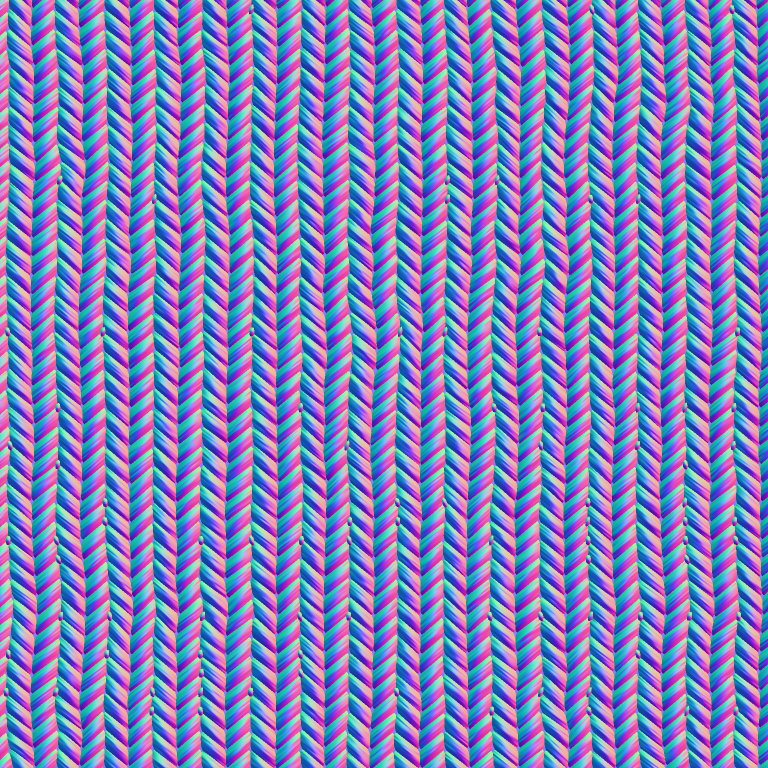
Give the GLSL for this texture map, as a Shadertoy shader.

```glsl
// Tangent-space normal map of knitted fabric: columns of V stitches in fibrous yarn.

const vec2 STITCHES = vec2(15.87, 40.5);          // wales across, rows down
const float ROW_PITCH = STITCHES.x / STITCHES.y;  // row height in wale widths
const float WALE_OFFSET = 0.2;
const vec2 LEG_RADIUS = vec2(0.262, 0.265);       // half width, half height
const float LEG_SHEAR = 0.82;                     // rise over run
const vec2 CURL_RADIUS = vec2(0.05, 0.09);
const vec2 STEEPNESS = vec2(2.8, 3.3);            // sideways and across the yarn

float hash(vec2 p) {
    vec3 q = fract(vec3(p.xyx) * 0.1031);
    q += dot(q, q.yzx + 33.33);
    return fract((q.x + q.y) * q.z);
}

float noise(vec2 p) {
    vec2 cell = floor(p);
    vec2 f = fract(p);
    f = f * f * (3.0 - 2.0 * f);
    float low = mix(hash(cell), hash(cell + vec2(1, 0)), f.x);
    float high = mix(hash(cell + vec2(0, 1)), hash(cell + vec2(1, 1)), f.x);
    return mix(low, high, f.y);
}

// Position inside a slanted piece of yarn, scaled to its radii.
vec2 yarnCoord(vec2 delta, float shear, vec2 radius) {
    return vec2(delta.x, delta.y - shear * delta.x) / radius;
}

// Round across with blunt tips; positive inside the yarn.
float yarnHeight(vec2 local) {
    float along = local.x * local.x;
    return 1.0 - along * along - local.y * local.y;
}

// Normal of a yarn dome with fine fibres following its slant.
vec3 yarnNormal(vec2 local, float shear, float seed, float fibre) {
    float height = sqrt(max(yarnHeight(local), 0.0));
    vec2 grain = vec2(local.x * 1.1 + seed * 57.0, local.y * 6.5 + seed * 91.0);
    float across = local.y + (noise(grain) - 0.5) * fibre;
    vec2 slope = across * STEEPNESS.y * normalize(vec2(-shear, 1.0));
    slope.x += local.x * STEEPNESS.x;
    return normalize(vec3(slope, height + 0.08));
}

// Stitch space: x counts wales, y counts rows, with a slight sideways sway.
vec2 stitchSpace(vec2 uv) {
    vec2 p = uv * STITCHES - vec2(WALE_OFFSET, 0.0);
    p.x += 0.13 * (noise(uv * vec2(8.0, 9.0) + 3.0) - 0.5);
    p.x += 0.08 * (noise(vec2(p.x * 0.8, p.y * 0.6)) - 0.5);
    return p;
}

float rowShift(float wale, float row) {
    return 0.3 * (noise(vec2(wale * 7.3, row * 0.2) + 20.0) - 0.5);
}

vec3 knitNormal(vec2 uv) {
    vec2 p = stitchSpace(uv);
    vec3 normal = vec3(0.0, 0.0, 1.0);
    float top = 0.0;

    // Legs of the V stitches: the highest dome shows.
    vec2 nearest = vec2(floor(p.x * 2.0), round(p.y));
    for (int i = -1; i <= 1; i++) {
        for (int j = -1; j <= 1; j++) {
            vec2 id = nearest + vec2(i, j);
            float seed = hash(id + 100.0);
            float side = mod(id.x, 2.0) * 2.0 - 1.0;
            float row = id.y + rowShift(floor(id.x * 0.5), id.y);
            vec2 delta = p - vec2((id.x + 0.5) * 0.5, row);
            delta.y *= ROW_PITCH;
            float shear = side * (LEG_SHEAR + 0.1 * (seed - 0.5));
            vec2 local = yarnCoord(delta, shear, LEG_RADIUS);
            float height = yarnHeight(local);
            if (height > top) {
                top = height;
                normal = yarnNormal(local, shear, seed, 0.8);
            }
        }
    }

    // Stray yarn curls between wales, gathered on some rows.
    vec2 gap = round(p);
    float chance = 0.6 * hash(vec2(gap.y, 41.0)) + 0.4 * hash(gap + 303.0);
    if (chance > 0.74) {
        float seed = hash(gap + 409.0);
        float shear = 1.6 * (seed - 0.5);
        vec2 delta = (p - gap) * vec2(1.0, ROW_PITCH);
        vec2 local = yarnCoord(delta, shear, CURL_RADIUS);
        if (yarnHeight(local) > 0.0) normal = yarnNormal(local, shear, seed, 0.3);
    }
    return normal;
}

void mainImage(out vec4 fragColor, in vec2 fragCoord) {
    // Average four samples per pixel to smooth the edges.
    vec3 color = vec3(0.0);
    for (int k = 0; k < 4; k++) {
        vec2 offset = vec2(k % 2, k / 2) * 0.5 - 0.25;
        vec2 uv = (fragCoord + offset) / iResolution.xy;
        color += knitNormal(uv) * 0.5 + 0.5;
    }
    fragColor = vec4(color * 0.25, 1.0);
}
```
